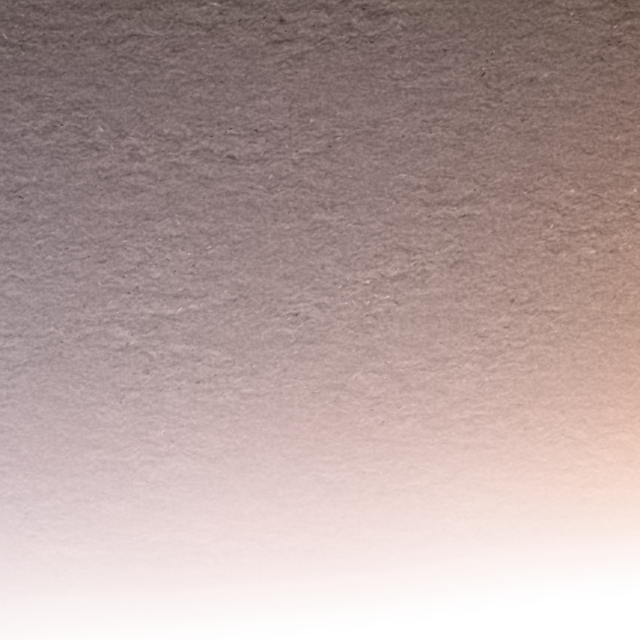
A Shadertoy shader for this texture:

```glsl
// Rough plaster wall lit from below: a tilted tonal ramp from umber to white,
// tinted cool on the left and warm on the right, with a relief of stretched
// gradient noise, coarse grain and scattered chips that fade into the glow.

vec2 hash2(vec2 p) {
    vec3 q = fract(vec3(p.xyx) * vec3(0.1031, 0.1030, 0.0973));
    q += dot(q, q.yzx + 33.33);
    return fract((q.xx + q.yz) * q.zy);
}

float gradientNoise(vec2 p) {
    vec2 cell = floor(p), f = fract(p);
    vec2 w = f * f * f * (f * (f * 6.0 - 15.0) + 10.0);
    float a = dot(hash2(cell) * 2.0 - 1.0, f);
    float b = dot(hash2(cell + vec2(1, 0)) * 2.0 - 1.0, f - vec2(1, 0));
    float c = dot(hash2(cell + vec2(0, 1)) * 2.0 - 1.0, f - vec2(0, 1));
    float d = dot(hash2(cell + vec2(1, 1)) * 2.0 - 1.0, f - vec2(1, 1));
    return mix(mix(a, b, w.x), mix(c, d, w.x), w.y);
}

// Height of the plaster, with ridges that run mostly sideways
float plasterHeight(vec2 p) {
    float height = 0.0, weight = 1.0;
    vec2 q = p * vec2(20.0, 48.0);
    for (int i = 0; i < 4; i++) {
        height += weight * gradientNoise(q);
        q = mat2(0.99, 0.12, -0.12, 0.99) * q * vec2(1.9, 1.7) + vec2(17.3, 9.1);
        weight *= 0.78;
    }
    return height;
}

// Light falling off with height
vec3 wallTone(float h) {
    vec3 tone = vec3(1.0);
    tone = mix(tone, vec3(0.98, 0.94, 0.935), smoothstep(0.0, 0.125, h));
    tone = mix(tone, vec3(0.93, 0.85, 0.84), clamp((h - 0.10) / 0.10, 0.0, 1.0));
    tone = mix(tone, vec3(0.82, 0.72, 0.71), clamp((h - 0.20) / 0.125, 0.0, 1.0));
    tone = mix(tone, vec3(0.69, 0.60, 0.59), clamp((h - 0.325) / 0.155, 0.0, 1.0));
    tone = mix(tone, vec3(0.58, 0.495, 0.49), clamp((h - 0.48) / 0.20, 0.0, 1.0));
    tone = mix(tone, vec3(0.50, 0.425, 0.42), clamp((h - 0.68) / 0.19, 0.0, 1.0));
    return mix(tone, vec3(0.44, 0.375, 0.36), clamp((h - 0.87) / 0.13, 0.0, 1.0));
}

// Small chips scattered over jittered cells: positive is pale, negative is dark
float chips(vec2 p, vec2 cells, float density) {
    vec2 q = p * cells, base = floor(q);
    float sum = 0.0;
    for (int y = -1; y <= 1; y++)
    for (int x = -1; x <= 1; x++) {
        vec2 cell = base + vec2(x, y);
        vec2 pick = hash2(cell + 71.7);
        vec2 d = q - cell - hash2(cell + 13.1);
        d.y += 0.15 * sin(d.x * 7.0 + pick.x * 400.0);
        float size = 0.2 + 0.3 * fract(pick.y * 7.0);
        float chip = 1.0 - smoothstep(size * 0.3, size, length(d));
        sum += chip * step(pick.x, density) * (pick.y > 0.55 ? 1.0 : -1.0);
    }
    return sum;
}

void mainImage(out vec4 fragColor, in vec2 fragCoord) {
    vec2 uv = fragCoord / iResolution.xy;
    vec2 p = fragCoord / iResolution.y;
    float side = uv.x - 0.5;

    // Tilted ramp with a broad, soft unevenness
    float h = uv.y - 0.12 * side * (1.0 - 0.7 * uv.y);
    h += 0.018 * gradientNoise(p * vec2(3.0, 5.0) + 4.0);
    vec3 color = wallTone(h);

    // Cool light on the left, warm light on the right
    float tint = smoothstep(0.02, 0.28, h) * (1.0 - 0.6 * smoothstep(0.5, 1.0, uv.y));
    color += tint * max(-side, 0.0) * vec3(-0.05, 0.0, 0.05);
    color += tint * max(side, 0.0) * (0.35 + side) * vec3(0.09, -0.015, -0.13);
    color -= 0.08 * side * side * smoothstep(0.6, 1.0, uv.y);

    // Relief lit from below: slope plus a little height
    vec2 bent = p + vec2(0.0, 0.008 * sin(p.x * 5.0) - 0.04 * p.x);
    bent += 0.010 * vec2(gradientNoise(p * 30.0), gradientNoise(p * 30.0 + 50.0));
    float height = plasterHeight(bent);
    float slope = height - plasterHeight(bent + vec2(0.001, 0.005));
    float patches = smoothstep(-0.3, 0.35, gradientNoise(p * vec2(6.0, 11.0) + 30.0));
    float relief = (0.062 * slope + 0.034 * height) * (0.7 + 0.6 * patches);

    // Ragged dark creases where the surface dips
    float crease = gradientNoise(bent * vec2(28.0, 85.0) + 90.0)
                 + 0.6 * gradientNoise(bent * vec2(90.0, 160.0) + 20.0);
    relief -= 0.055 * smoothstep(0.25, 0.65, crease) * (0.4 + 0.6 * patches);
    relief += 0.035 * smoothstep(0.30, 0.70, -crease);

    // Grain and chips, gathered in rougher patches
    float grain = gradientNoise(p * vec2(120.0, 165.0))
                + 0.9 * gradientNoise(p * vec2(215.0, 235.0) + 8.0);
    float flecks = 0.10 * chips(bent, vec2(34.0, 105.0), 0.05)
                 + 0.13 * chips(bent + 3.7, vec2(105.0, 145.0), 0.05);
    relief += 0.075 * grain + flecks * (0.35 + 0.65 * patches);

    // Strong in the shade, washed out by the glow
    float roughness = smoothstep(0.02, 0.60, h) * (0.92 + 0.16 * uv.y);
    color += relief * roughness * vec3(1.0, 0.97, 0.96);
    fragColor = vec4(clamp(color, 0.0, 1.0), 1.0);
}
```
